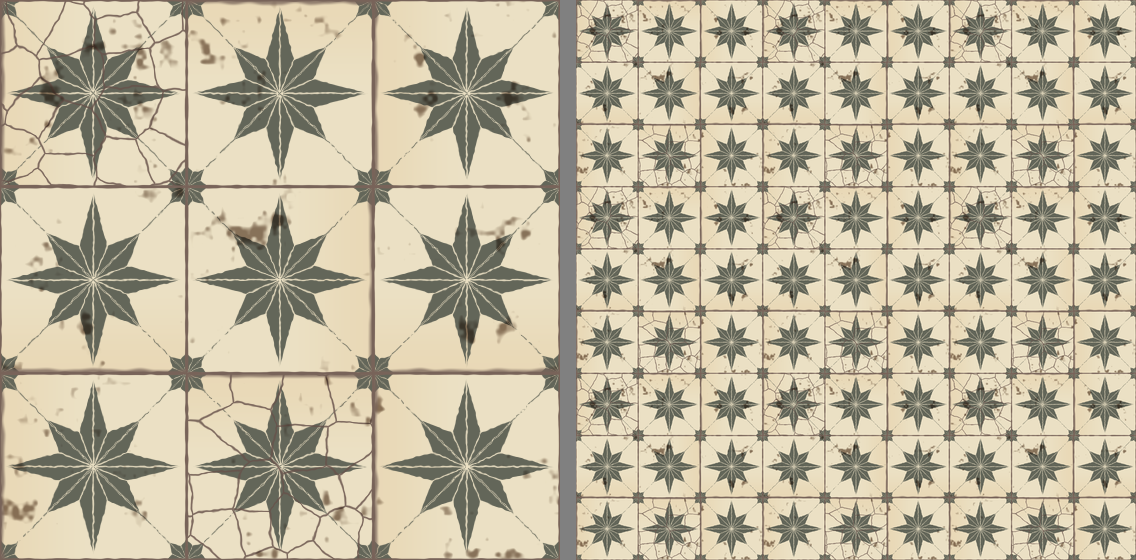
Left, the tile; right, the same tile 3 across and 3 down.
Write a WebGL 2 fragment shader that draws this pattern.

```glsl
#version 300 es
precision highp float;
// Worn cement tiles: an eight-pointed faceted star in each tile, small stars
// on the corners, brown joints. Stars are half-planes in a folded octant;
// wrapping value noise adds rough edges and stains, Voronoi edges the cracks.
uniform vec2 u_resolution;
out vec4 outColor;

#define TILES 3.0
#define JOINT 0.008
#define RIDGE 0.0042
#define ROUGHNESS 0.007
#define CRACK_CELLS 4.0
#define CRACK_WIDTH 0.0048
#define STAIN_STRENGTH 0.85
#define CREAM vec3(0.922, 0.880, 0.768)
#define WARM_CREAM vec3(0.912, 0.848, 0.715)
#define GREEN vec3(0.39, 0.40, 0.35)
#define BROWN vec3(0.47, 0.39, 0.35)
#define STAIN_TINT vec3(0.50, 0.42, 0.36)

float hash(vec2 p) {
  vec3 q = fract(vec3(p.xyx) * vec3(0.1031, 0.1030, 0.0973));
  q += dot(q, q.yzx + 33.33);
  return fract((q.x + q.y) * q.z);
}

vec2 hash2(vec2 p) { return vec2(hash(p), hash(p + 71.7)); }

// Value noise over tile units that wraps after TILES; freq is a whole number.
float noise(vec2 t, float freq) {
  vec2 x = t * freq, i = floor(x), f = fract(x);
  float period = TILES * freq;
  vec2 a = mod(i, period), b = mod(i + 1.0, period);
  f = f * f * (3.0 - 2.0 * f);
  return mix(mix(hash(a), hash(vec2(b.x, a.y)), f.x),
             mix(hash(vec2(a.x, b.y)), hash(b), f.x), f.y);
}

// Coverage of a shape from its signed distance.
float fill(float d, float px) { return smoothstep(px, -px, d); }

// Fold the plane into the octant between the x axis and the diagonal.
vec2 octant(vec2 p) {
  p = abs(p);
  return p.x > p.y ? p : p.yx;
}

// Signed distance to the line a-b, positive to its right.
float side(vec2 q, vec2 a, vec2 b) {
  vec2 e = normalize(b - a);
  return dot(q - a, vec2(e.y, -e.x));
}

// Star outline from its axial tip, shoulder and diagonal tip.
float star(vec2 q, float tip, vec2 shoulder, float diagonal) {
  return min(side(q, vec2(tip, 0.0), shoulder),
             side(q, shoulder, vec2(diagonal)));
}

// Distance to the nearest facet ridge: axis, diagonal or shoulder ray.
float ridges(vec2 q, vec2 shoulder) {
  float ray = abs(side(q, vec2(0.0), shoulder)) + 0.0008;
  return min(min(q.y, (q.x - q.y) * 0.7071), ray);
}

// Distance to the Voronoi borders, in cell units.
float cracks(vec2 x, vec2 seed) {
  vec2 cell = floor(x), nearest = vec2(9.0);
  for (int j = -1; j <= 1; j++) for (int i = -1; i <= 1; i++) {
    vec2 c = cell + vec2(i, j);
    vec2 r = c + 0.1 + 0.8 * hash2(c + seed) - x;
    if (dot(r, r) < dot(nearest, nearest)) nearest = r;
  }
  float d = 9.0;
  for (int j = -2; j <= 2; j++) for (int i = -2; i <= 2; i++) {
    vec2 c = cell + vec2(i, j);
    vec2 r = c + 0.1 + 0.8 * hash2(c + seed) - x, gap = r - nearest;
    if (dot(gap, gap) > 1e-5) d = min(d, dot(0.5 * (r + nearest), normalize(gap)));
  }
  return d;
}

void main() {
  vec2 t = gl_FragCoord.xy / u_resolution * TILES;
  float px = 0.75 * TILES / min(u_resolution.x, u_resolution.y);
  vec2 id = floor(t), p = fract(t) - 0.5;
  float grain = noise(t, 70.0);
  vec2 rough = vec2(noise(t, 48.0), noise(t + 1.5, 48.0)) - 0.5;
  vec2 w = p + ROUGHNESS * rough;

  // Glaze warms toward one side of each tile.
  vec2 odd = mod(id, 2.0);
  float turn = 2.0 * odd.x - 1.0;
  vec2 wornSide = odd.x == odd.y ? vec2(turn, 0.0) : vec2(0.0, turn);
  float wornDist = 0.5 - dot(p, wornSide);
  vec3 col = mix(CREAM, WARM_CREAM, smoothstep(0.5, 0.0, wornDist));

  // Thin broken diagonals, then the large and corner stars.
  vec2 q = octant(w), corner = octant(0.5 - abs(w));
  vec2 shoulder = vec2(0.181, 0.075), cornerShoulder = vec2(0.076, 0.032);
  float diagonal = (q.x - q.y) * 0.7071;
  col = mix(col, GREEN, fill(diagonal - 0.0028, px) * smoothstep(0.15, 0.6, grain) * 0.8);
  float big = fill(star(q, 0.463, shoulder, 0.25), px);
  float small = fill(star(corner, 0.11, cornerShoulder, 0.092), px);
  float wear = (grain - 0.5) * 0.003;
  float bigRidge = fill(ridges(q, shoulder) - RIDGE - wear, px);
  float smallRidge = fill(ridges(corner, cornerShoulder) - 0.5 * RIDGE - wear, px);
  float hub = smoothstep(0.028, 0.014, length(w));
  float ink = max(big * (1.0 - max(bigRidge * 0.9, hub)), small * (1.0 - 0.75 * smallRidge));
  col = mix(col, GREEN, ink);

  // Cracks in a few tiles.
  if (mod(id.x + TILES * id.y, 5.0) == 1.0) {
    vec2 bend = vec2(noise(t, 14.0), noise(t + 0.5, 14.0)) - 0.5;
    float d = cracks((w + 0.5 + 0.02 * bend) * CRACK_CELLS, id * 17.0 + 5.0) / CRACK_CELLS;
    col = mix(col, BROWN * (1.0 - 0.15 * ink), fill(d - CRACK_WIDTH, px) * 0.95);
  }

  // Clustered stains.
  float blotch = 0.45 * noise(t, 4.0) + 0.35 * noise(t + 0.25, 14.0) + 0.2 * noise(t, 36.0);
  col *= mix(vec3(1.0), STAIN_TINT, STAIN_STRENGTH * smoothstep(0.68, 0.84, blotch));

  // Grime on the worn side, then the uneven joint.
  float grime = smoothstep(0.032, 0.008, wornDist + 0.016 * (noise(t, 12.0) - 0.5));
  col = mix(col, BROWN, 0.75 * grime);
  float edge = 0.5 - max(abs(p.x), abs(p.y)) + 0.005 * (noise(t, 26.0) - 0.5);
  col = mix(col, BROWN, fill(edge - JOINT, px));
  outColor = vec4(col, 1.0);
}
```
